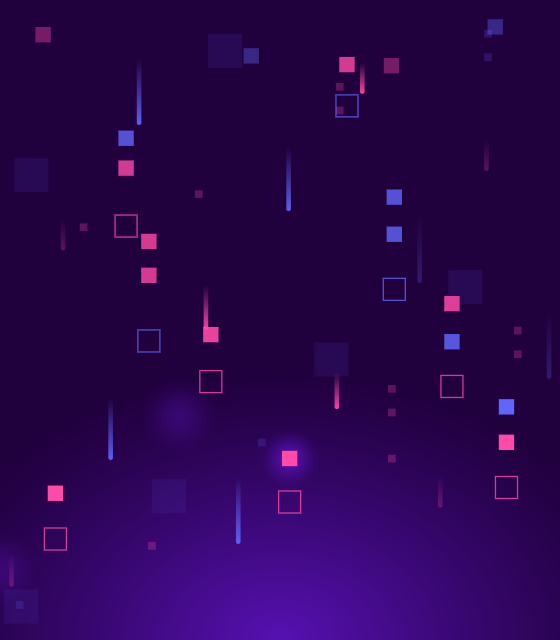
This background is drawn by a Shadertoy shader. Its source:

```glsl
// Falling neon squares, outlines and light streaks over a violet glow on dark purple.

const vec3 NIGHT = vec3(0.128, 0.0, 0.245);
const vec3 VIOLET = vec3(0.34, 0.065, 0.70);
const vec3 PINK = vec3(1.0, 0.29, 0.66);
const vec3 BLUE = vec3(0.38, 0.40, 0.98);
const vec3 INDIGO = vec3(0.30, 0.20, 0.72);

float hash(float n, float seed) {
    return fract(sin(n * 127.1 + seed * 311.7) * 4375.85);
}

// One jittered point per row and column of an n by n grid, in 0..1.
vec2 scatter(float i, float n, float stride, float seed) {
    vec2 cell = vec2(mod(i * stride, n), i);
    vec2 jitter = vec2(hash(i, seed), hash(i, seed + 1.0));
    return (cell + 0.15 + 0.7 * jitter) / n;
}

float squareDist(vec2 p, float halfSize) {
    vec2 q = abs(p) - halfSize;
    return max(q.x, q.y);
}

float coverage(float d, float px) {
    return clamp(0.5 - d / px, 0.0, 1.0);
}

float solid(vec2 p, float halfSize, float px) {
    return coverage(squareDist(p, halfSize), px);
}

float outline(vec2 p, float halfSize, float stroke, float px) {
    return coverage(abs(squareDist(p, halfSize)) - 0.5 * stroke, px);
}

// Rounded vertical line, bright at its lower end and fading upward.
float streak(vec2 p, float len, float radius, float px) {
    float d = length(vec2(p.x, p.y - clamp(p.y, 0.0, len))) - radius;
    return coverage(d, px) * clamp(1.0 - p.y / len, 0.0, 1.0);
}

float halo(vec2 p, float radius) {
    float t = max(1.0 - length(p) / radius, 0.0);
    return t * t * (3.0 - 2.0 * t);
}

vec3 accent(float h, float pinkShare) {
    return h < pinkShare ? PINK : BLUE;
}

void mainImage(out vec4 fragColor, in vec2 fragCoord) {
    float px = 1.0 / iResolution.y;
    vec2 p = fragCoord * px;
    vec2 size = vec2(iResolution.x * px, 1.0);

    // Elliptical glow rising from the bottom edge
    float rise = max(1.0 - length((p - vec2(0.5 * size.x, 0.0)) / vec2(0.58, 0.42)), 0.0);
    vec3 col = mix(NIGHT, VIOLET, pow(rise, 1.2));

    // Soft halos
    for (float i = 0.0; i < 2.0; i++) {
        vec2 c = size * vec2(0.32 * i, 0.11 + 0.24 * i);
        col = mix(col, VIOLET, 0.38 * halo(p - c, 0.065));
    }

    // Large faint squares
    for (float i = 0.0; i < 6.0; i++) {
        vec2 c = size * scatter(i, 6.0, 5.0, 3.0);
        c.x = mod(c.x + 0.37 * i, size.x);
        col = mix(col, INDIGO, 0.17 * solid(p - c, 0.0266, px));
    }

    // Small dim squares in short columns
    for (float i = 0.0; i < 9.0; i++) {
        vec2 c = size * scatter(i, 9.0, 2.0, 11.0);
        bool pink = hash(i, 13.0) < 0.52;
        vec3 tint = pink ? PINK : INDIGO;
        float count = 1.0 + floor(2.6 * hash(i, 14.0));
        for (float k = 0.0; k < count; k++) {
            float drop = k * 0.037 + max(k - 1.0, 0.0) * 0.035;
            float m = solid(p - c + vec2(0.0, drop), 0.006, px);
            col = mix(col, tint, (pink ? 0.27 : 0.36) * m);
        }
    }

    // Streaks: short pink ones and long blue ones
    for (float i = 0.0; i < 13.0; i++) {
        vec2 c = size * (scatter(i, 13.0, 5.0, 21.0) * vec2(1.0, 0.82) + vec2(0.0, 0.07));
        float h = hash(i, 23.0);
        bool pink = mod(i, 2.0) < 0.5;
        float len = pink ? mix(0.045, 0.07, h * h) : mix(0.09, 0.105, h);
        float strength = hash(i, 24.0) < 0.38 ? 0.25 : 0.9;
        col = mix(col, pink ? PINK : BLUE, strength * streak(p - c, len, 0.0036, px));
    }

    // Dimmed squares near the top
    for (float i = 0.0; i < 4.0; i++) {
        vec2 c = size * vec2((i + 0.3 + 0.5 * hash(i, 31.0)) / 4.0, 0.89 + 0.07 * hash(i, 32.0));
        col = mix(col, mod(i, 2.0) < 0.5 ? PINK : BLUE, 0.38 * solid(p - c, 0.012, px));
    }

    // Bright columns: one or two squares followed by an outline
    for (float i = 0.0; i < 9.0; i++) {
        vec2 c = size * (vec2(0.04, 0.17) + vec2(0.92, 0.75) * scatter(i, 9.0, 4.0, 41.0));
        float strength = mix(1.0, 0.8, smoothstep(0.35, 0.6, c.y));
        float pair = step(0.4, hash(i, 43.0));
        float gap = mix(0.042, 0.063, hash(i, 44.0));
        float tail = gap * pair + mix(0.06, 0.105, hash(i, 45.0));
        if (i == 1.0) col = mix(col, VIOLET, 0.9 * halo(p - c, 0.05));
        col = mix(col, accent(hash(i, 46.0), 0.62), strength * solid(p - c, 0.012, px));
        vec2 second = p - c + vec2(0.0, gap);
        col = mix(col, accent(hash(i, 47.0), 0.65), strength * pair * solid(second, 0.012, px));
        vec2 third = p - c + vec2(0.0, tail);
        col = mix(col, accent(hash(i, 48.0), 0.55), 0.8 * outline(third, 0.0172, 0.002, px));
    }

    fragColor = vec4(col, 1.0);
}
```
